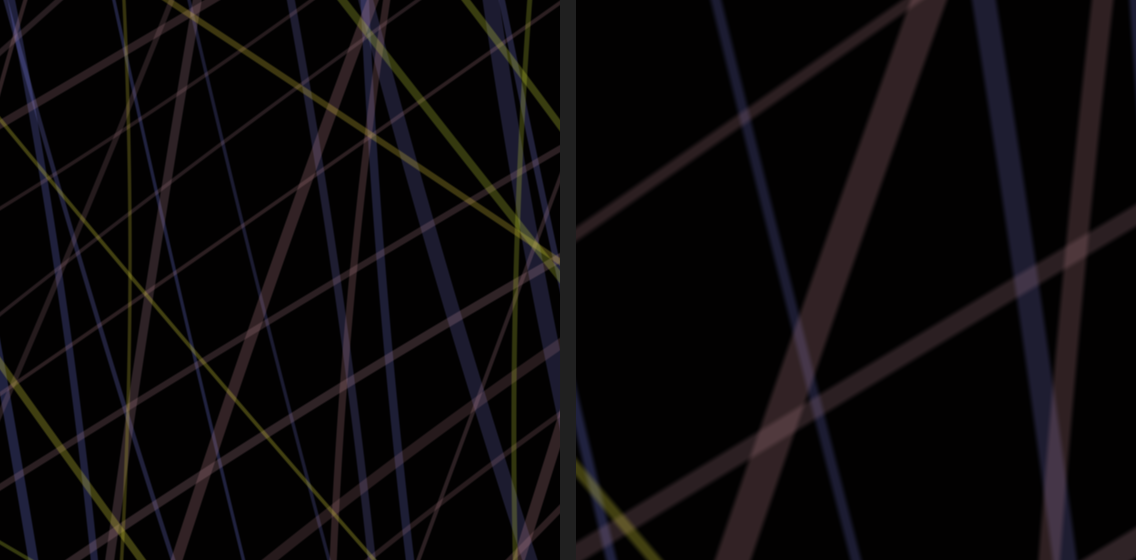
Left: the whole. Right: its middle third, enlarged.
Give the GLSL for this background, as a WebGL 2 fragment shader.

```glsl
#version 300 es
precision highp float;
// Translucent, slightly bent ribbons crossing on a black ground.
// Each family spreads its ribbons evenly with jitter, varies their angle and
// width by hash, and lays them over the colour below.

uniform vec2 u_resolution;
out vec4 fragColor;

const vec3 GROUND = vec3(0.006, 0.004, 0.005);
const vec3 BLUE   = vec3(0.47, 0.52, 1.00);
const vec3 VIOLET = vec3(0.55, 0.53, 0.92);
const vec3 ROSE   = vec3(0.80, 0.55, 0.58);
const vec3 MAUVE  = vec3(0.76, 0.57, 0.63);
const vec3 YELLOW = vec3(0.98, 0.88, 0.24);
const vec3 GREEN  = vec3(0.80, 0.98, 0.22);

float hash(float n) {
    return fract(sin(n * 12.9898) * 43758.5453);
}

// Coverage of a bent band; angle is measured from vertical, leaning right.
float ribbon(vec2 p, float offset, float angle, float bend, float width, float blur) {
    float s = sin(angle), c = cos(angle);
    float across = dot(p, vec2(c, -s)) - offset;
    float along = dot(p, vec2(s, c));
    float dist = abs(across - bend * along * along) - 0.5 * width;
    return 1.0 - smoothstep(-blur, blur, dist);
}

// Lays one family over the base; a pull below 1 crowds it towards the corners.
vec3 addFamily(vec3 base, vec2 p, int count, float seed, vec2 angles, vec2 widths,
               float pull, vec3 inkA, vec3 inkB, float opacity, float blur) {
    for (int i = 0; i < count; i++) {
        float id = seed + float(i) * 7.31;
        float angle = mix(angles.x, angles.y, hash(id));
        float thickness = hash(id + 1.7);
        float width = mix(widths.x, widths.y, thickness * thickness);

        // Jittered slot from -1 to 1 across the canvas
        float slot = 2.0 * (float(i) + mix(0.1, 0.9, hash(id + 2.9))) / float(count) - 1.0;
        slot = sign(slot) * pow(abs(slot), pull);
        float offset = 0.5 * slot * (abs(cos(angle)) + abs(sin(angle)));

        float bend = 0.12 * (hash(id + 4.3) - 0.5);
        float alpha = opacity * mix(0.85, 1.15, hash(id + 5.1));
        vec3 ink = mix(inkA, inkB, hash(id + 6.7));
        base = mix(base, ink, alpha * ribbon(p, offset, angle, bend, width, blur));
    }
    return base;
}

void main() {
    float side = min(u_resolution.x, u_resolution.y);
    vec2 p = (gl_FragCoord.xy - 0.5 * u_resolution) / side;
    float blur = max(0.0022, 1.0 / side);

    vec3 color = GROUND;
    // Steep blue bands leaning left
    color = addFamily(color, p, 10, 3.0, vec2(-0.30, -0.07), vec2(0.006, 0.030),
                      1.0, BLUE, VIOLET, 0.22, blur);
    // Steep rose bands leaning right
    color = addFamily(color, p, 7, 41.0, vec2(0.06, 0.42), vec2(0.007, 0.024),
                      1.0, ROSE, MAUVE, 0.21, blur);
    // Diagonal rose bands
    color = addFamily(color, p, 10, 87.0, vec2(0.72, 1.06), vec2(0.006, 0.024),
                      1.0, ROSE, MAUVE, 0.21, blur);
    // Thin olive lines: nearly upright, then falling to the right
    color = addFamily(color, p, 2, 133.0, vec2(-0.09, 0.03), vec2(0.006, 0.009),
                      1.0, YELLOW, GREEN, 0.24, blur);
    color = addFamily(color, p, 6, 171.0, vec2(-1.15, -0.62), vec2(0.006, 0.016),
                      0.6, YELLOW, GREEN, 0.24, blur);

    fragColor = vec4(color, 1.0);
}
```
